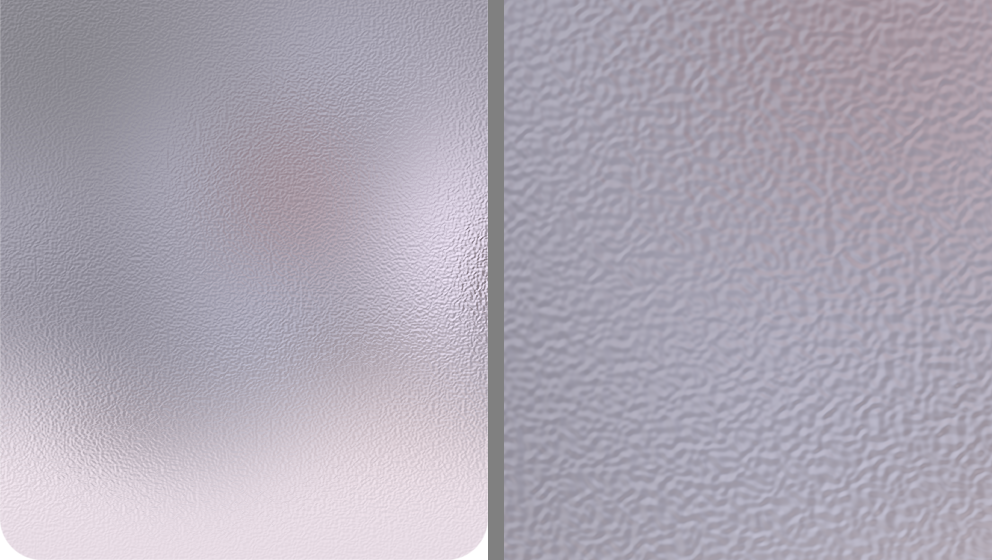
Left: the whole. Right: its middle third, enlarged.
Reproduce this texture procedurally as a Shadertoy shader.

```glsl
// Frosted, finely rippled glass panel over a soft lilac, grey and rose glow.

const vec2  GRAIN_SCALE   = vec2(190.0, 212.0); // ripples per canvas height
const float GRAIN_WARP    = 0.5;
const float REFRACTION    = 0.066;
const float RELIEF        = 0.074;
const float CRISPNESS     = 0.5;
const float CORNER_RADIUS = 0.075;
const vec2  LIGHT_DIR     = vec2(-0.60, 0.80);

const vec3 MIST   = vec3(0.62, 0.605, 0.655);
const vec3 SLATE  = vec3(0.54, 0.535, 0.565);
const vec3 STEEL  = vec3(0.57, 0.56, 0.61);
const vec3 BLUE   = vec3(0.68, 0.675, 0.745);
const vec3 ROSE   = vec3(0.65, 0.58, 0.62);
const vec3 LILAC  = vec3(0.87, 0.83, 0.90);
const vec3 UMBER  = vec3(0.55, 0.50, 0.53);
const vec3 BLUSH  = vec3(0.905, 0.86, 0.895);
const vec3 PEACH  = vec3(0.86, 0.79, 0.81);
const vec3 PAPER  = vec3(1.0);

// Unit vector pointing in a random direction for each lattice cell
vec2 randomDirection(vec2 cell) {
    vec3 h = fract(cell.xyx * vec3(0.1031, 0.1030, 0.0973));
    h += dot(h, h.yzx + 33.33);
    float angle = 6.28318 * fract((h.x + h.y) * h.z);
    return vec2(cos(angle), sin(angle));
}

float gradientNoise(vec2 p) {
    vec2 cell = floor(p);
    vec2 f = p - cell;
    vec2 w = f * f * f * (f * (f * 6.0 - 15.0) + 10.0);
    vec2 e = vec2(1.0, 0.0);
    float a = dot(randomDirection(cell), f);
    float b = dot(randomDirection(cell + e.xy), f - e.xy);
    float c = dot(randomDirection(cell + e.yx), f - e.yx);
    float d = dot(randomDirection(cell + e.xx), f - e.xx);
    return mix(mix(a, b, w.x), mix(c, d, w.x), w.y);
}

// Height of the pressed glass surface; a slow warp bends the ripples
float glassHeight(vec2 p) {
    float warp = gradientNoise(p * 0.3 + 17.0);
    return gradientNoise(p + GRAIN_WARP * vec2(warp, -warp));
}

vec2 glassSlope(vec2 p) {
    vec2 e = vec2(0.25, 0.0);
    return vec2(glassHeight(p + e.xy) - glassHeight(p - e.xy),
                glassHeight(p + e.yx) - glassHeight(p - e.yx)) / (2.0 * e.x);
}

// Soft elliptical falloff around a centre
float glow(vec2 p, vec2 centre, vec2 radius) {
    vec2 d = (p - centre) / radius;
    return exp(-dot(d, d));
}

// Blurred scene behind the glass, in 0..1 coordinates
vec3 backdrop(vec2 p) {
    vec3 c = MIST;

    // Cool upper area
    c = mix(c, SLATE, glow(p, vec2(0.10, 0.92), vec2(0.40, 0.28)));
    c = mix(c, STEEL, 0.85 * glow(p, vec2(0.22, 0.49), vec2(0.22, 0.18)));
    c = mix(c, BLUE, 0.60 * glow(p, vec2(0.36, 0.66), vec2(0.12, 0.18)));
    c = mix(c, BLUE, 0.60 * glow(p, vec2(0.70, 0.89), vec2(0.22, 0.14)));
    c = mix(c, BLUE, 0.90 * glow(p, vec2(0.53, 0.45), vec2(0.16, 0.14)));
    c = mix(c, BLUE, 0.35 * glow(p, vec2(0.02, 0.61), vec2(0.14, 0.12)));
    c = mix(c, ROSE, 0.90 * glow(p, vec2(0.62, 0.65), vec2(0.16, 0.13)));

    // Bright patch and shadow on the right
    c = mix(c, STEEL, 0.5 * glow(p, vec2(0.80, 0.74), vec2(0.10, 0.12)));
    c = mix(c, LILAC, 0.95 * glow(p, vec2(0.93, 0.57), vec2(0.18, 0.24)));
    c = mix(c, UMBER, 0.75 * glow(p, vec2(1.05, 0.49), vec2(0.06, 0.10)));
    c = mix(c, UMBER, 0.40 * glow(p, vec2(0.75, 0.36), vec2(0.13, 0.05)));

    // Pale floor with a wavy upper border
    float border = 0.268 + 0.05 * cos(7.4 * p.x + 0.3);
    float pale = 1.0 - smoothstep(border - 0.18, border + 0.17, p.y);
    vec3 ground = mix(BLUSH, PEACH, 0.7 * glow(p, vec2(0.86, 0.28), vec2(0.30, 0.12)));
    c = mix(c, ground, pale);
    return mix(c, UMBER, 0.28 * glow(p, vec2(0.25, 0.24), vec2(0.13, 0.06)));
}

// Ripples read strongest beside the bright patch and along the floor border
float reliefStrength(vec2 p) {
    float patchSide = glow(p, vec2(0.95, 0.58), vec2(0.25, 0.32));
    float borderBand = glow(p, vec2(0.40, 0.28), vec2(0.90, 0.13));
    float calmFloor = smoothstep(0.0, 0.2, p.y);
    float dimCorner = glow(p, vec2(0.05, 0.95), vec2(0.35, 0.30));
    return mix(0.30, 0.85, calmFloor) + 0.65 * patchSide + 0.50 * borderBand - 0.30 * dimCorner;
}

// Coverage of the panel, rounded at its two lower corners
float panelMask(vec2 p, float aspect, float pixel) {
    vec2 q = vec2(abs(p.x - 0.5 * aspect) - 0.5 * aspect, -p.y) + CORNER_RADIUS;
    float d = length(max(q, 0.0)) - CORNER_RADIUS;
    return 1.0 - smoothstep(-pixel, pixel, d);
}

void mainImage(out vec4 fragColor, in vec2 fragCoord) {
    vec2 uv = fragCoord / iResolution.xy;
    vec2 p = fragCoord / iResolution.y;
    vec2 slope = glassSlope(p * GRAIN_SCALE);

    // Refracted scene, then relief shading with softly limited highlights
    vec3 color = backdrop(uv + REFRACTION * slope);
    float light = dot(slope, LIGHT_DIR);
    float shade = RELIEF * light / sqrt(1.0 + CRISPNESS * light * light);
    color += reliefStrength(uv) * shade;

    float mask = panelMask(p, iResolution.x / iResolution.y, 1.0 / iResolution.y);
    fragColor = vec4(mix(PAPER, color, mask), 1.0);
}
```
